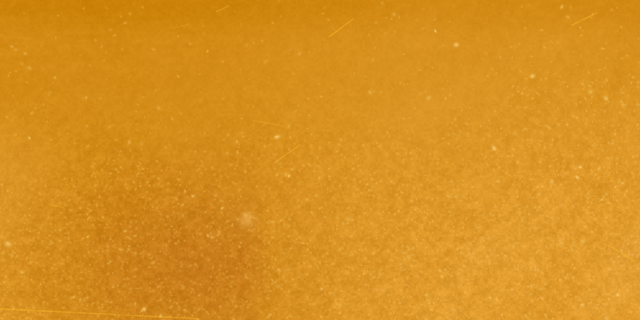
Reproduce this texture procedurally as a WebGL 2 fragment shader.

```glsl
#version 300 es
precision highp float;
// Worn golden amber sheet with fine grain, pale flecks, haze and thin scratches.

uniform vec2 u_resolution;
out vec4 fragColor;

float hash(vec2 p) {
    vec3 q = fract(vec3(p.xyx) * 0.1031);
    q += dot(q, q.yzx + 33.33);
    return fract((q.x + q.y) * q.z);
}

float noise(vec2 p) {
    vec2 i = floor(p), f = fract(p);
    f = f * f * (3.0 - 2.0 * f);
    return mix(mix(hash(i), hash(i + vec2(1, 0)), f.x),
               mix(hash(i + vec2(0, 1)), hash(i + vec2(1, 1)), f.x), f.y);
}

float fbm(vec2 p) {
    float sum = 0.0, gain = 0.5;
    for (int i = 0; i < 4; i++) {
        sum += gain * noise(p);
        p = mat2(1.6, 1.2, -1.2, 1.6) * p + 7.3;
        gain *= 0.5;
    }
    return sum;
}

float segment(vec2 p, vec2 a, vec2 b) {
    vec2 pa = p - a, ba = b - a;
    return length(pa - ba * clamp(dot(pa, ba) / dot(ba, ba), 0.0, 1.0));
}

// Scattered soft flecks: one candidate per cell, kept with the given chance.
float flecks(vec2 p, float cells, float radius, float chance) {
    vec2 q = p * cells, home = floor(q);
    float sum = 0.0;
    for (int k = 0; k < 9; k++) {
        vec2 id = home + vec2(k % 3 - 1, k / 3 - 1);
        vec2 jitter = vec2(hash(id + 11.7), hash(id + 47.3));
        vec2 d = (q - id - jitter) / cells;
        d.x *= 0.7 + 0.6 * hash(id + 5.1);
        d.y += d.x * (hash(id + 83.9) - 0.5);
        float r = radius * (0.6 + 0.8 * hash(id + 29.0));
        float keep = step(hash(id + 61.0), chance);
        sum += keep * (0.35 + 0.65 * hash(id + 71.0)) * exp(-dot(d, d) / (r * r));
    }
    return min(sum, 1.0);
}

void main() {
    vec2 p = gl_FragCoord.xy / u_resolution.y;
    float width = u_resolution.x / u_resolution.y;
    float x = 2.0 * p.x / width, y = p.y;
    float clouds = fbm(p * 3.0) - 0.47;

    // Broad light: deep upper left, pale lower right, glow on the left edge
    float low = 1.0 - y;
    float tone = 0.12 + 0.3 * smoothstep(0.1, 1.8, x);
    tone += 0.34 * smoothstep(0.05, 0.9, low) * smoothstep(0.3, 1.5, x);
    tone += 0.4 * exp(-x * 4.0) * smoothstep(0.2, 0.6, low);
    tone -= 0.25 * smoothstep(0.86, 1.0, y);
    tone += 0.3 * clouds;

    // Faint brushing: level at upper left, slanted at the right
    float level = noise(vec2(p.x * 4.0, p.y * 70.0)) - 0.5;
    float slant = fbm(vec2(p.x + p.y, (p.y - p.x) * 6.0) * 1.7) - 0.47;
    tone += 0.14 * level * smoothstep(0.4, 0.9, y) * smoothstep(1.1, 0.2, x);
    tone += 0.3 * slant * smoothstep(0.9, 1.5, x);

    vec3 color = mix(vec3(0.81, 0.525, 0.055), vec3(0.905, 0.64, 0.22), tone);

    // Brown worn patch with a soft vertical limit
    vec2 offset = (vec2(x, y) - vec2(0.62, 0.17)) / vec2(0.42, 0.27);
    float patchMask = exp(-dot(offset, offset)) * (1.0 - 0.6 * smoothstep(0.76, 0.86, x));
    color = mix(color, vec3(0.775, 0.475, 0.10), 0.85 * patchMask);

    // Fine leathery grain, stronger toward the bottom
    float rough = 0.4 + 0.6 * smoothstep(0.9, 0.3, y + 0.5 * clouds);
    float grain = 0.6 * noise(p * 125.0) + 0.4 * noise(p.yx * 230.0 + 9.0) - 0.5;
    grain += 0.5 * (noise(p * 48.0 + 31.0) - 0.5);
    color += grain * rough * vec3(0.085, 0.085, 0.07);

    // Pale flecks, dense and tiny to sparse and large
    float crowd = smoothstep(0.75, 0.15, y - 0.15 * x + 0.8 * clouds);
    float dust = 0.38 * flecks(p, 95.0, 0.0032, 0.03 + 0.22 * crowd);
    dust += 0.55 * flecks(p + 3.0, 34.0, 0.0042, 0.015 + 0.07 * crowd);
    dust += 0.85 * flecks(p + 8.0, 13.0, 0.0058, 0.06 + 0.08 * smoothstep(0.8, 1.9, x));
    color = mix(color, vec3(0.99, 0.82, 0.46), min(dust, 0.9));

    // Small hazy smudge
    float smudge = exp(-pow(length(vec2(x, y) - vec2(0.77, 0.31)) / 0.024, 2.0));
    color = mix(color, vec3(0.95, 0.72, 0.38), 0.5 * smudge * (0.6 + 0.8 * noise(p * 90.0)));

    // Short broken scratches and one long line near the bottom
    float scratch = 0.0;
    for (int i = 0; i < 8; i++) {
        float id = float(i) + 1.0;
        vec2 start = vec2(width * hash(vec2(id, 2.3)), hash(vec2(id, 9.7)));
        float angle = 1.8 * (hash(vec2(id, 17.1)) - 0.5);
        vec2 reach = (0.03 + 0.07 * hash(vec2(id, 23.9))) * vec2(cos(angle), sin(angle));
        float d = segment(p, start, start + reach);
        scratch += (0.2 + 0.5 * hash(vec2(id, 37.0))) * smoothstep(0.004, 0.0005, d);
    }
    float lineDist = segment(vec2(x, y), vec2(-0.1, 0.04), vec2(0.62, 0.004));
    scratch += 0.6 * smoothstep(0.0045, 0.0005, lineDist);
    scratch *= 0.4 + 0.6 * noise(p * 60.0);
    color = mix(color, vec3(0.96, 0.70, 0.16), min(scratch, 0.8));

    fragColor = vec4(clamp(color, 0.0, 1.0), 1.0);
}
```
